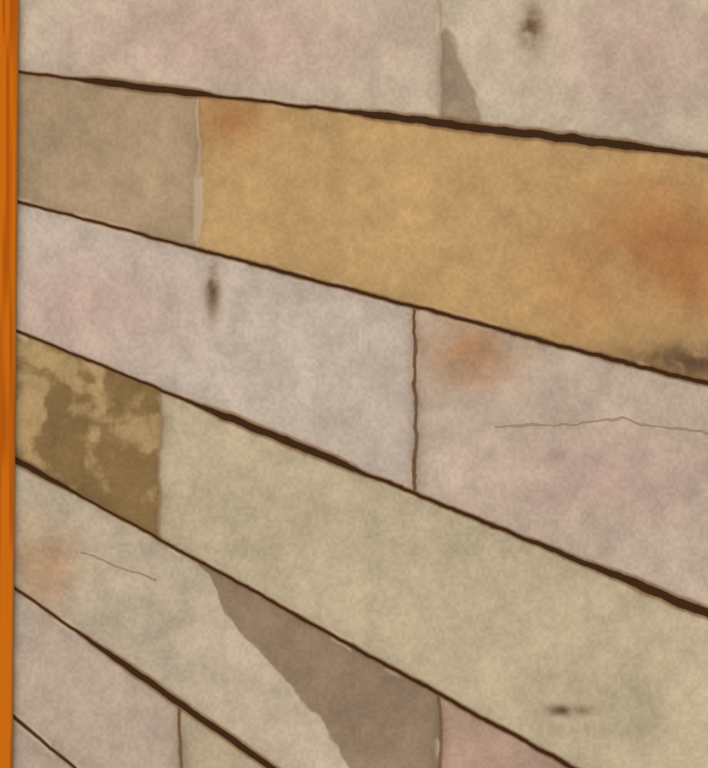
This texture is drawn by a Shadertoy shader. Its source:

```glsl
// Long sandstone courses seen obliquely beside a strip of varnished wood.
// A projective course coordinate fans out the bed joints; value noise adds
// grain, mottling, stains, chips and ragged edges.

const vec2 FIRST_BED = vec2(0.094, 0.111);    // height at the wood, slope
const vec2 COURSE_STEP = vec2(0.169, 0.133);  // added height, slope per course
const vec2 WOOD_EDGE = vec2(0.027, 0.018);    // strip width at top, bottom
const float JOINT = 0.0021;
const float GRAIN = 0.075;
const float MOTTLE = 0.16;

const vec3 GAP = vec3(0.22, 0.14, 0.08);
const vec3 GAP_EDGE = vec3(0.46, 0.32, 0.20);
const vec3 PALE = vec3(0.82, 0.73, 0.62);
const vec3 OCHRE = vec3(0.73, 0.61, 0.43);
const vec3 RUST_TINT = vec3(0.64, 0.43, 0.26);
const vec3 BLUSH_TINT = vec3(0.74, 0.62, 0.56);
const vec3 SOOT_TINT = vec3(0.38, 0.29, 0.21);
const vec3 SHALE = vec3(0.56, 0.47, 0.38);
const vec3 WOOD = vec3(0.79, 0.41, 0.07);
const vec3 WOOD_DARK = vec3(0.62, 0.28, 0.04);

// Per course from the top: upright joint position and darkness
const vec2 UPRIGHT[7] = vec2[7](vec2(0.621, 0.2), vec2(0.28, 0.15), vec2(0.586, 0.9),
    vec2(0.226, 0.35), vec2(0.621, 0.7), vec2(0.254, 0.75), vec2(1.2, 0.5));
const vec3 LEFT_STONE[7] = vec3[7](vec3(0.75, 0.67, 0.58), vec3(0.66, 0.56, 0.44),
    vec3(0.74, 0.67, 0.60), vec3(0.53, 0.42, 0.27), vec3(0.73, 0.66, 0.56),
    vec3(0.72, 0.64, 0.56), vec3(0.70, 0.62, 0.54));
const vec3 RIGHT_STONE[7] = vec3[7](vec3(0.75, 0.68, 0.58), vec3(0.73, 0.59, 0.40),
    vec3(0.74, 0.66, 0.58), vec3(0.73, 0.66, 0.54), vec3(0.68, 0.56, 0.48),
    vec3(0.69, 0.62, 0.51), vec3(0.70, 0.62, 0.54));

// Stains: centre and radii, measured from the top left
const vec4 RUST[4] = vec4[4](vec4(0.94, 0.34, 0.17, 0.12), vec4(0.66, 0.46, 0.075, 0.05),
    vec4(0.045, 0.735, 0.06, 0.06), vec4(0.32, 0.15, 0.06, 0.04));
const vec4 BLUSH[4] = vec4[4](vec4(0.32, 0.05, 0.22, 0.06), vec4(0.9, 0.07, 0.14, 0.1),
    vec4(0.12, 0.4, 0.14, 0.08), vec4(0.86, 0.62, 0.2, 0.07));
const vec4 SOOT[4] = vec4[4](vec4(0.98, 0.47, 0.12, 0.03), vec4(0.3, 0.375, 0.012, 0.04),
    vec4(0.75, 0.04, 0.02, 0.04), vec4(0.8, 0.925, 0.035, 0.008));
const vec4 CRACK[3] = vec4[3](vec4(0.7, 0.555, 0.88, 0.547), vec4(0.88, 0.547, 1.0, 0.563),
    vec4(0.115, 0.718, 0.22, 0.755));

float hash(vec2 cell) {
    uvec2 k = uvec2(ivec2(cell)) * uvec2(159733u, 381201u);
    uint h = (k.x ^ k.y) * 668265u;
    h = (h ^ (h >> 15u)) * 374761u;
    return float((h ^ (h >> 13u)) & 65535u) / 65535.0;
}

float noise(vec2 p) {
    vec2 i = floor(p), f = fract(p);
    f = f * f * (3.0 - 2.0 * f);
    return mix(mix(hash(i), hash(i + vec2(1, 0)), f.x),
               mix(hash(i + vec2(0, 1)), hash(i + 1.0), f.x), f.y);
}

float fbm(vec2 p) {
    float sum = 0.0, gain = 0.5;
    for (int i = 0; i < 5; i++, gain *= 0.5) {
        sum += gain * noise(p);
        p = mat2(1.6, 1.2, -1.2, 1.6) * p + 17.3;
    }
    return sum;
}

float courseHeight(float x) { return COURSE_STEP.x + COURSE_STEP.y * (x - WOOD_EDGE.x); }

float courseAt(vec2 q) {
    return (q.y - FIRST_BED.x - FIRST_BED.y * (q.x - WOOD_EDGE.x)) / courseHeight(q.x);
}

int courseIndex(float row) { return int(clamp(row + 1.0, 0.0, 6.0)); }

// Soft blobs, each confined to the stone that holds its centre
float stain(vec4 spots[4], vec2 q, vec2 stone) {
    float amount = 0.0;
    for (int i = 0; i < 4; i++) {
        float row = floor(courseAt(spots[i].xy));
        vec2 home = vec2(row, step(UPRIGHT[courseIndex(row)].x, spots[i].x));
        vec2 d = (q - spots[i].xy) / spots[i].zw;
        if (home == stone) amount = max(amount, exp(-1.3 * dot(d, d)));
    }
    return amount;
}

void mainImage(out vec4 fragColor, in vec2 fragCoord) {
    vec2 q = fragCoord / iResolution.xy;
    q.y = 1.0 - q.y;
    float px = 1.0 / iResolution.y, aspect = iResolution.x * px;
    float cloud = fbm(q * vec2(9, 11)), rough = fbm(q * 42.0), fine = noise(q * 230.0);

    // Course, stone and distances to its joints
    float n = courseAt(q) + (rough - 0.5) * 0.022;
    float row = floor(n), bed = floor(n + 0.5);
    int index = courseIndex(row);
    vec2 upright = UPRIGHT[index];
    float side = (q.x - upright.x) * aspect + (rough - 0.5) * 0.009;
    vec2 stone = vec2(row, step(0.0, side));
    float bedDist = abs(n - bed) * courseHeight(q.x) / length(vec2(1, FIRST_BED.y + COURSE_STEP.y * bed));
    vec3 col = mix(LEFT_STONE[index], RIGHT_STONE[index], smoothstep(-px, px, side));

    // Slanted dark bedding and worn ochre patches
    float slant = q.x - 0.268 - (q.y - 0.729) * 0.886 + (cloud - 0.5) * 0.06;
    if (stone == vec2(3, 0)) col = mix(col, SHALE, smoothstep(-0.003, 0.004, slant));
    slant = 0.617 + q.y * 0.434 - q.x + (rough - 0.5) * 0.02;
    if (stone == vec2(-1, 1)) col = mix(col, SHALE, 0.75 * smoothstep(-0.004, 0.006, slant));
    if (stone == vec2(2, 0)) col = mix(col, OCHRE, 0.8 * smoothstep(0.47, 0.67, fbm(q * 23.0 + 4.0)));

    // Stains, mottling, grain and hairline cracks
    col = mix(col, BLUSH_TINT, 0.75 * stain(BLUSH, q, stone));
    col = mix(col, RUST_TINT, stain(RUST, q, stone) * smoothstep(0.1, 0.7, cloud));
    col = mix(col, SOOT_TINT, stain(SOOT, q, stone) * smoothstep(0.2, 0.75, rough));
    col *= 1.0 + MOTTLE * (cloud + rough - 0.96) + GRAIN * (fine - 0.5);
    for (int i = 0; i < 3; i++) {
        vec2 a = q - CRACK[i].xy, b = CRACK[i].zw - CRACK[i].xy;
        a.y += (rough - 0.5) * 0.012;
        float d = length(a - b * clamp(dot(a, b) / dot(b, b), 0.0, 1.0));
        col = mix(col, SHALE, 0.65 - 0.65 * smoothstep(0.0005, 0.0015 + px, d));
    }

    // Chipped edges, then upright and bed joints
    float edge = min(bedDist, abs(side));
    float chips = smoothstep(0.64, 0.74, noise(q * 33.0 + 5.0)) * (1.0 - smoothstep(0.004, 0.012, edge + rough * 0.006));
    col = mix(col * (1.0 - 0.1 * exp(-edge * 110.0)), PALE, 0.7 * chips);
    float seam = 1.0 - smoothstep(JOINT - px, JOINT + px, abs(side));
    col = mix(col, mix(PALE, GAP, upright.y), seam * (0.45 + 0.5 * rough));
    col = mix(col, GAP_EDGE, 0.6 * upright.y * exp(-abs(side) * 260.0));
    float width = JOINT * (0.55 + 0.7 * q.x + 1.3 * smoothstep(0.45, 0.8, noise(vec2(q.x * 5.0, bed * 7.0))));
    col = mix(col, GAP_EDGE, 0.75 - 0.75 * smoothstep(width, width * 2.0 + 0.002, bedDist));
    col = mix(col, GAP, 0.92 - 0.92 * smoothstep(width - px, width + px, bedDist));

    // Wood strip with upright grain and a shadowed edge
    float wood = (q.x - mix(WOOD_EDGE.x, WOOD_EDGE.y, q.y)) * aspect;
    vec3 timber = mix(WOOD, WOOD_DARK, 0.6 * smoothstep(0.4, 0.9, noise(q * vec2(190, 9))));
    timber = mix(timber, GAP_EDGE, 0.7 * smoothstep(-0.005, 0.0, wood));
    col *= 1.0 - 0.4 * exp(-max(wood, 0.0) * 240.0);
    fragColor = vec4(mix(timber, col, smoothstep(-px, px, wood)), 1.0);
}
```
